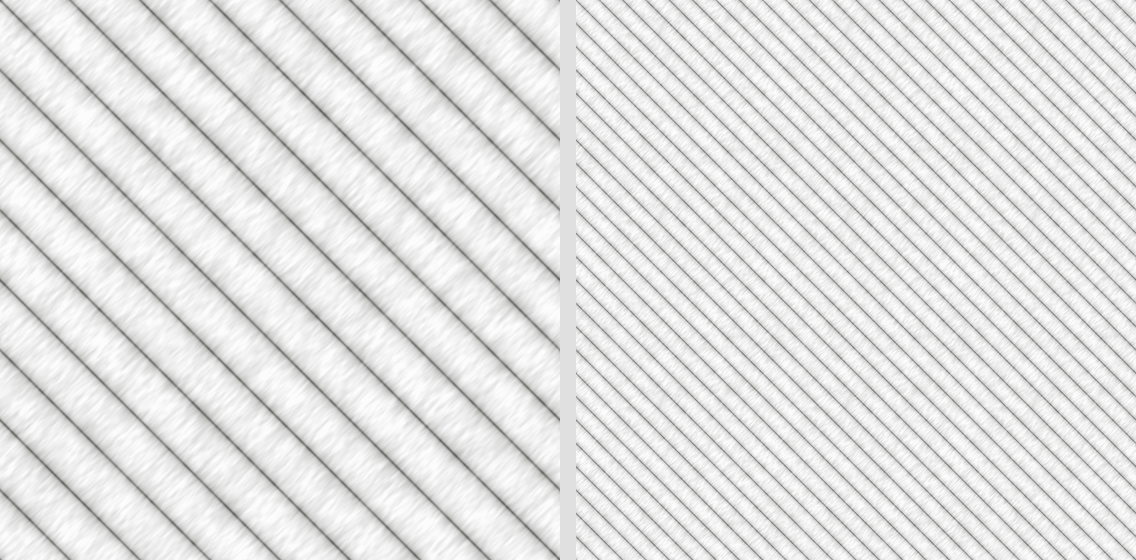
Left: one tile. Right: repeated 3 by 3.
A Shadertoy shader for this pattern:

```glsl
// Diagonal rounded white ribs with dark grooves and fine cross-brushed grain, tileable.

#define RIBS 8.0            // repeats across and down
#define CREST 0.972         // brightness on top of a rib
#define SHADE_DEPTH 0.26    // soft shading towards the groove
#define SHADE_WIDTH 0.12    // as a fraction of one rib
#define GROOVE_DEPTH 0.23   // thin dark core of the groove
#define GROOVE_WIDTH 0.026
#define GROOVE_WEAR 0.5     // unevenness along the groove
#define GRAIN 0.15          // strength of the brushed streaks
#define MOTTLE 0.035        // strength of the broad patches
#define SHADOW_TINT vec3(1.0, 1.0, 0.992)

float hash(vec2 p) {
    vec3 q = fract(vec3(p.xyx) * 0.1031);
    q += dot(q, q.yzx + 33.33);
    return fract((q.x + q.y) * q.z);
}

// Wraps a rotated lattice cell so that one canvas step in x or y is a period.
float cellValue(vec2 cell, vec2 size, float seed) {
    float turns = floor((cell.x + 0.5) / size.x);
    cell -= turns * size;
    cell.y = mod(cell.y + 0.5, 2.0 * size.y) - 0.5;
    return hash(floor(cell + 0.5) + seed);
}

// Value noise on diagonal axes; size is the cell count along each axis.
float diagonalNoise(vec2 diagonal, vec2 size, float seed) {
    vec2 p = diagonal * size;
    vec2 cell = floor(p);
    vec2 f = p - cell;
    f = f * f * (3.0 - 2.0 * f);
    float low = mix(cellValue(cell, size, seed),
                    cellValue(cell + vec2(1.0, 0.0), size, seed), f.x);
    float high = mix(cellValue(cell + vec2(0.0, 1.0), size, seed),
                     cellValue(cell + vec2(1.0, 1.0), size, seed), f.x);
    return mix(low, high, f.y);
}

// Streaks running across the ribs, in three lengths.
float brushedGrain(vec2 diagonal) {
    float grain = 0.0;
    float weight = 0.5;
    vec2 size = vec2(21.0, 107.0);
    for (int i = 0; i < 3; i++) {
        grain += weight * (diagonalNoise(diagonal, size, 17.0 * float(i)) - 0.5);
        size = floor(size * vec2(1.7, 1.45));
        weight *= 0.85;
    }
    return grain;
}

void mainImage(out vec4 fragColor, in vec2 fragCoord) {
    vec2 uv = fragCoord / iResolution.xy;
    vec2 diagonal = vec2(uv.x + uv.y, uv.x - uv.y);

    // Distance to the nearest groove, 0 to 0.5 of a rib
    float phase = diagonal.x * RIBS;
    float d = abs(phase - floor(phase + 0.5));

    // Rounded rib and its groove
    float shade = SHADE_DEPTH * exp(-d / SHADE_WIDTH);
    float wear = diagonalNoise(diagonal, vec2(16.0, 48.0), 71.0) - 0.5;
    float core = d / GROOVE_WIDTH;
    float groove = GROOVE_DEPTH * exp(-core * core) * (1.0 + GROOVE_WEAR * wear);

    // Surface grain and broad mottling
    float grain = GRAIN * brushedGrain(diagonal);
    float mottle = MOTTLE * (diagonalNoise(diagonal, vec2(13.0, 22.0), 43.0) - 0.5);

    float light = clamp(CREST - shade - groove + grain + mottle - 0.01, 0.0, 0.99);
    vec3 color = light * mix(SHADOW_TINT, vec3(1.0), smoothstep(0.75, 0.92, light));
    fragColor = vec4(color, 1.0);
}
```
